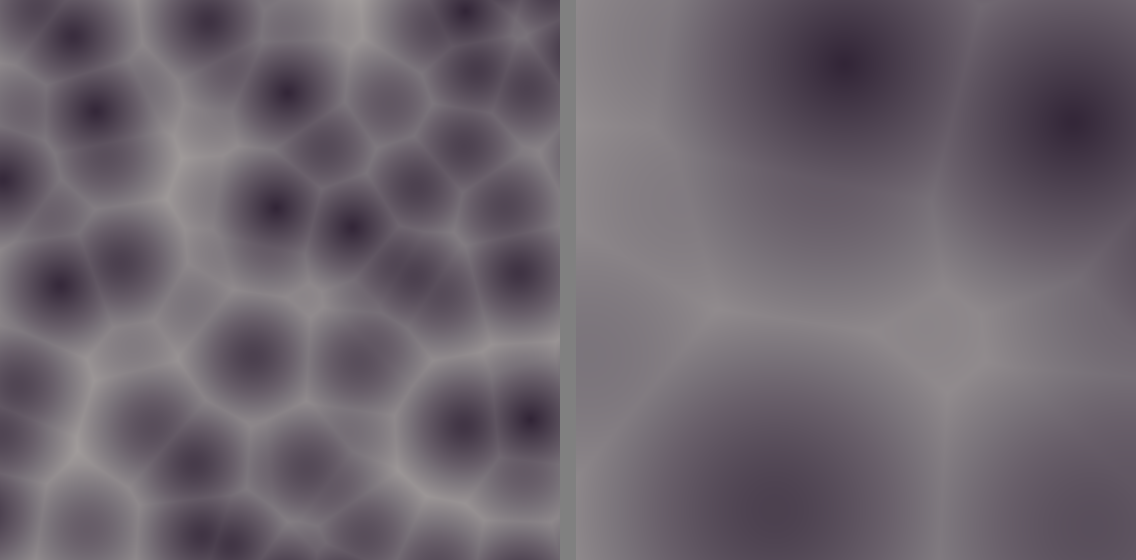
Left, the full canvas; right, a detail of the centre.
Write a Shadertoy shader that draws this texture.

```glsl
// Soft dark purple spots on pale grey, meeting along faint creases.
// A flat slice through 3D cellular noise: the distance to the nearest seed
// sets the tone, so seeds far from the slice leave paler spots.

// Integer hash giving a random seed position inside a unit cell
vec3 seedInCell(ivec3 cell) {
    uvec3 h = uvec3(cell + 64) * 1664525u + 1013904223u;
    for (int i = 0; i < 2; i++) {
        h.x += h.y * h.z;
        h.y += h.z * h.x;
        h.z += h.x * h.y;
        h ^= h >> 16u;
    }
    return vec3(h & 0xffffu) / 65535.0;
}

// Distance to the nearest seed among the 27 surrounding cells
float nearestSeed(vec3 p) {
    ivec3 home = ivec3(floor(p));
    float nearestSq = 4.0;
    for (int z = -1; z <= 1; z++)
    for (int y = -1; y <= 1; y++)
    for (int x = -1; x <= 1; x++) {
        ivec3 cell = home + ivec3(x, y, z);
        vec3 toSeed = vec3(cell) + seedInCell(cell) - p;
        nearestSq = min(nearestSq, dot(toSeed, toSeed));
    }
    return sqrt(nearestSq);
}

// Dark purple core, mauve rim, neutral grey, pale warm grey
vec3 spotColor(float d) {
    vec3 color = mix(vec3(0.19, 0.14, 0.21), vec3(0.41, 0.373, 0.415), clamp(d / 0.5, 0.0, 1.0));
    color = mix(color, vec3(0.478, 0.453, 0.48), clamp((d - 0.5) / 0.15, 0.0, 1.0));
    return mix(color, vec3(0.64, 0.62, 0.615), clamp((d - 0.65) / 0.35, 0.0, 1.0));
}

void mainImage(out vec4 fragColor, in vec2 fragCoord) {
    vec2 uv = fragCoord / iResolution.y;
    // Slicing between two layers of cells spreads the seed depths widely
    float distanceToSeed = nearestSeed(vec3(uv * 6.5 + 3.3, 9.02));
    fragColor = vec4(spotColor(distanceToSeed), 1.0);
}
```
